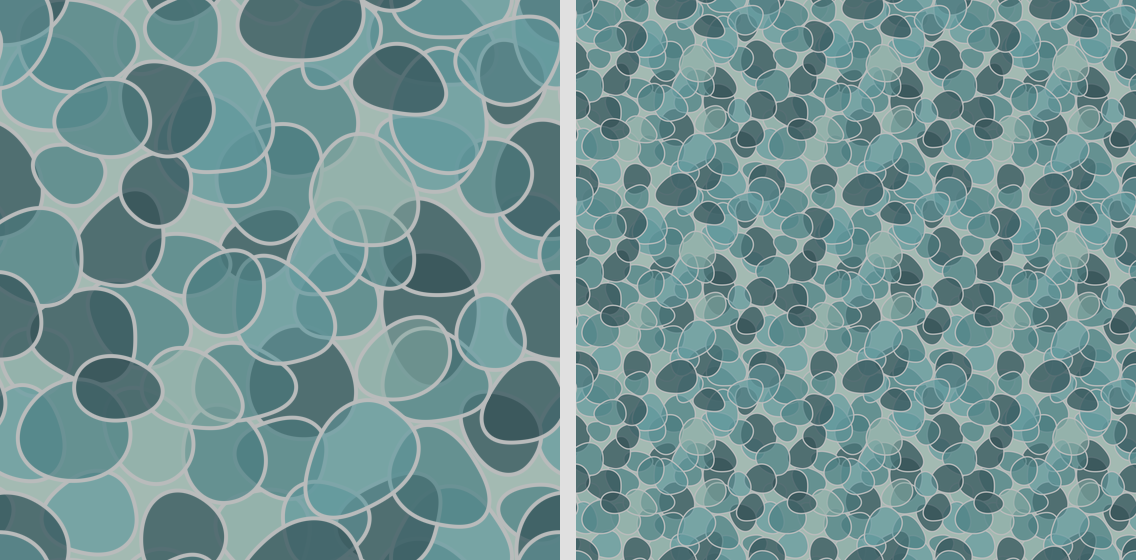
Left: one tile. Right: repeated 3 by 3.
This pattern is drawn by a Shadertoy shader. Its source:

```glsl
// Seamless scatter of overlapping translucent pebbles with pale outlines.

const float CELLS = 8.0;          // pebbles per side, a multiple of STRIDE
const int   STRIDE = 4;           // each layer holds every 4th cell
const float JITTER = 0.36;        // offset from the cell centre, in cells
const float RADIUS_MIN = 0.46;    // in cells
const float RADIUS_MAX = 0.82;
const float STRETCH_MAX = 1.2;    // elongation
const float LOBE_MIN = 0.03;      // three-sided roundness
const float LOBE_MAX = 0.09;
const float OUTLINE_WIDTH = 0.056;
const float SHOW_THROUGH = 0.5;   // how much a pebble reveals of those below

const vec3 GROUND  = vec3(0.640, 0.730, 0.700);
const vec3 OUTLINE = vec3(0.725, 0.735, 0.735);
const vec3 SLATE   = vec3(0.315, 0.435, 0.445);
const vec3 TEAL    = vec3(0.395, 0.570, 0.570);
const vec3 AQUA    = vec3(0.465, 0.645, 0.645);
const vec3 SAGE    = vec3(0.580, 0.700, 0.670);
const float SLATE_SHARE = 0.33;
const float TEAL_SHARE  = 0.28;
const float AQUA_SHARE  = 0.24;

const float TAU = 6.2831853;

vec4 hash4(vec2 cell, float seed) {
    vec4 h = fract(vec4(cell.xyx, seed) * vec4(0.1031, 0.1030, 0.0973, 0.1099) + 0.17);
    h += dot(h, h.wzxy + 33.33);
    return fract((h.xxyz + h.yzzw) * h.zywx);
}

// Spread the fills evenly over neighbouring cells
vec3 pebbleFill(vec2 cell, float rnd) {
    float pick = fract(0.618 * cell.x + 0.29 * cell.y + 0.35 * rnd);
    if (pick < SLATE_SHARE) return SLATE;
    if (pick < SLATE_SHARE + TEAL_SHARE) return TEAL;
    if (pick < SLATE_SHARE + TEAL_SHARE + AQUA_SHARE) return AQUA;
    return SAGE;
}

// Signed distance to a stretched, softly three-sided blob
float pebbleDistance(vec2 p, float radius, float stretch, float lobe, float turn, float phase) {
    float c = cos(turn), s = sin(turn);
    vec2 squash = vec2(1.0 / stretch, stretch);
    vec2 q = mat2(c, -s, s, c) * p * squash;
    float r = max(length(q), 1e-4);
    vec2 radial = q / r;
    float angle = 3.0 * atan(q.y, q.x + 1e-6) + phase;
    float field = r - radius * (1.0 + lobe * cos(angle));
    vec2 slope = radial + 3.0 * lobe * sin(angle) * vec2(-radial.y, radial.x);
    return field / length(slope * squash);
}

void mainImage(out vec4 fragColor, in vec2 fragCoord) {
    vec2 p = fragCoord / iResolution.y * CELLS;
    float soft = 0.75 * CELLS / iResolution.y;
    float stride = float(STRIDE);
    vec3 color = GROUND;

    // Layers from bottom to top, in shuffled order
    for (int i = 0; i < STRIDE * STRIDE; i++) {
        int k = (i * 5 + 3) % (STRIDE * STRIDE);
        vec2 slot = vec2(k % STRIDE, k / STRIDE);

        // Nearest pebble of this layer; odd rows shift by half a cell
        vec2 home = slot + 0.5 + vec2(0.5 * mod(slot.y, 2.0), 0.0);
        vec2 repeatShift = stride * round((p - home) / stride);
        vec2 cell = mod(slot + repeatShift, CELLS);
        vec4 place = hash4(cell, 1.7);
        vec4 shape = hash4(cell, 5.3);

        vec2 local = p - home - repeatShift - JITTER * (2.0 * place.xy - 1.0);
        float d = pebbleDistance(local,
                                 mix(RADIUS_MIN, RADIUS_MAX, place.z),
                                 mix(1.0, STRETCH_MAX, shape.x),
                                 mix(LOBE_MIN, LOBE_MAX, shape.y),
                                 TAU * shape.z, TAU * shape.w);

        // Tinted body, then an opaque rim
        vec3 body = pebbleFill(cell, place.w) * mix(vec3(1.0), color / GROUND, SHOW_THROUGH);
        color = mix(color, body, 1.0 - smoothstep(-soft, soft, d));
        float rim = abs(d) - 0.5 * OUTLINE_WIDTH;
        color = mix(color, OUTLINE, 1.0 - smoothstep(-soft, soft, rim));
    }
    fragColor = vec4(color, 1.0);
}
```
